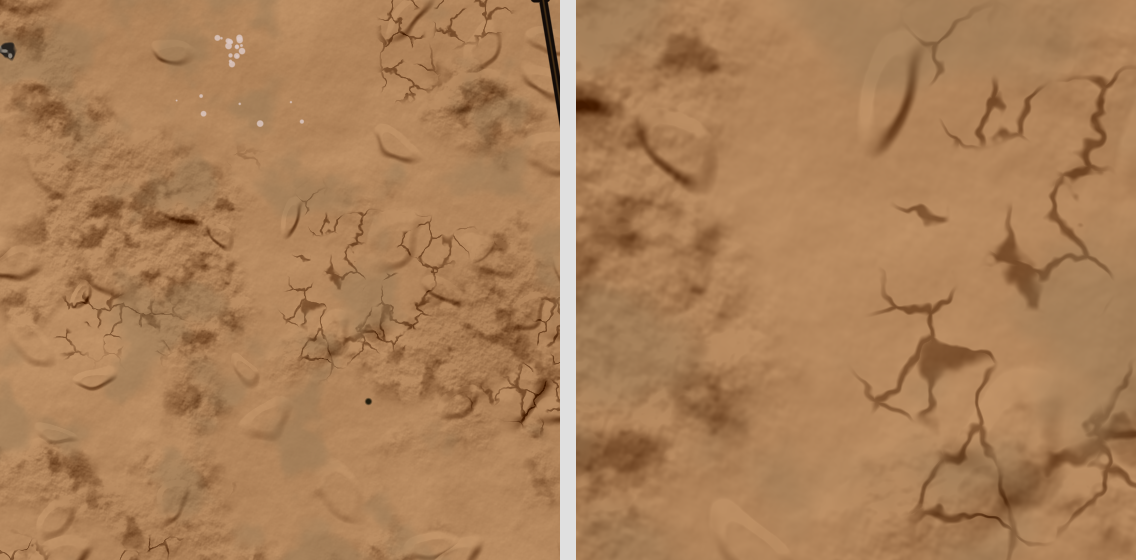
Left: the whole. Right: its middle third, enlarged.
A Shadertoy shader for this texture:

```glsl
float hash(vec2 p) {
    vec3 q = fract(p.xyx * 0.1031);
    q += dot(q, q.yzx + 33.33);
    return fract((q.x + q.y) * q.z);
}

vec2 hash2(vec2 p) {
    return vec2(hash(p), hash(p + 71.7));
}

float noise(vec2 p) {
    vec2 i = floor(p), f = fract(p);
    f = f * f * (3.0 - 2.0 * f);
    return mix(mix(hash(i), hash(i + vec2(1, 0)), f.x),
               mix(hash(i + vec2(0, 1)), hash(i + vec2(1, 1)), f.x), f.y);
}

float fbm(vec2 p) {
    float sum = 0.0, amp = 0.53;
    for (int i = 0; i < 4; i++) {
        sum += amp * noise(p);
        p = mat2(1.6, 1.2, -1.2, 1.6) * p + 17.3;
        amp *= 0.5;
    }
    return sum;
}

float segment(vec2 p, vec2 a, vec2 b) {
    vec2 d = b - a;
    return length(p - a - d * clamp(dot(p - a, d) / dot(d, d), 0.0, 1.0));
}

// Churned ground: a diagonal belt plus loose patches
float roughness(vec2 p) {
    float d = segment(p, vec2(0.2, 0.64), vec2(0.64, 0.36));
    float belt = exp(-d * d / 0.016);
    return smoothstep(0.5, 0.76, fbm(p * 6.0 + 3.0) + 0.19 * belt
                      - 0.09 * smoothstep(0.68, 0.9, p.y));
}

// Scattered oval prints: x is depth, y is the dark crescent on the lower rim
vec2 prints(vec2 p) {
    p += 0.022 * (vec2(noise(p * 24.0), noise(p * 24.0 + 40.0)) - 0.5);
    vec2 grid = p * 8.0, cell = floor(grid), result = vec2(0);
    for (int y = -1; y <= 1; y++)
    for (int x = -1; x <= 1; x++) {
        vec2 id = cell + vec2(x, y);
        vec2 q = grid - id - hash2(id + 5.0);
        float chance = id.y > 5.5 ? 0.22 : 0.62;
        if (hash(id + 31.0) > chance) continue;
        float angle = 2.4 * (hash(id + 12.0) - 0.5);
        q = mat2(cos(angle), -sin(angle), sin(angle), cos(angle)) * q;
        q /= mix(vec2(0.2, 0.1), vec2(0.5, 0.27), hash(id + 23.0));
        float d = length(q) - 1.0;
        float lower = smoothstep(0.1, 0.9, -q.y / (d + 1.001));
        result.x = max(result.x, smoothstep(0.25, -0.35, d));
        result.y = max(result.y, exp(-d * d * 28.0) * lower * hash(id + 47.0));
    }
    return result;
}

float height(vec2 p) {
    return 0.007 * fbm(p * 6.0) + 0.0006 * fbm(p * 55.0)
         + 0.0045 * roughness(p) * fbm(p * 42.0) + 0.0028 * prints(p).x;
}

// Branching cracks along cell borders, in a few dry spots
float cracks(vec2 p) {
    vec2 grid = p * 21.0 + 1.1 * vec2(fbm(p * 26.0), fbm(p * 26.0 + 9.0));
    vec2 cell = floor(grid);
    float near = 9.0, second = 9.0;
    for (int y = -1; y <= 1; y++)
    for (int x = -1; x <= 1; x++) {
        vec2 id = cell + vec2(x, y);
        float d = length(id + hash2(id) - grid);
        second = min(second, max(near, d));
        near = min(near, d);
    }
    float spot = smoothstep(0.68, 0.8, noise(p * 7.0 + 12.0));
    float broken = smoothstep(0.3, 0.5, noise(p * 30.0 + 8.0));
    return smoothstep(0.13, 0.02, second - near) * spot * broken;
}

void mainImage(out vec4 fragColor, in vec2 fragCoord) {
    vec2 p = fragCoord / iResolution.y;
    float rough = roughness(p);

    // Relief lit from above
    float slope = (height(p) - height(p + vec2(-0.0012, 0.0028))) / 0.003;
    float tone = 0.88 + 0.4 * (fbm(p * 4.0 + 50.0) - 0.5) + clamp(1.9 * slope, -0.7, 0.16);

    // Damp clods, print shadows and cracks
    tone -= rough * (0.14 + 0.75 * smoothstep(0.5, 0.74, fbm(p * 30.0 + 7.0)));
    tone -= 0.75 * prints(p).y * (0.5 + noise(p * 45.0));
    tone -= 0.95 * cracks(p);
    tone += 0.06 * (noise(p * 190.0) - 0.5);
    vec3 color = mix(vec3(0.50, 0.33, 0.19), vec3(0.74, 0.56, 0.39), clamp(tone, -1.0, 1.12));

    // Faint grey silt
    float silt = smoothstep(0.56, 0.75, fbm(p * 9.0 + 80.0));
    color = mix(color, vec3(0.56, 0.46, 0.33), 0.4 * silt);

    // Pale pebbles: one tight cluster and a few strays
    for (int i = 0; i < 24; i++) {
        vec2 seed = vec2(i, 3 * i + 2);
        vec2 offset = hash2(seed) - 0.5;
        vec2 center = i < 17 ? vec2(0.412, 0.91) + 0.05 * offset
                             : vec2(0.43, 0.805) + vec2(0.24, 0.06) * offset;
        float radius = mix(0.003, 0.0075, hash(seed + 9.0));
        float cover = smoothstep(radius, radius - 0.003, length(p - center));
        color = mix(color, vec3(0.86, 0.78, 0.76), 0.85 * cover);
    }

    // Dark stone at the left and a small hole
    float stone = length((p - vec2(0.013, 0.908)) * vec2(1.0, 1.2)) + 0.014 * noise(p * 90.0);
    color = mix(color, mix(vec3(0.16, 0.14, 0.12), vec3(0.55, 0.52, 0.48),
                smoothstep(0.6, 0.85, noise(p * 110.0))), smoothstep(0.025, 0.018, stone));
    color = mix(color, vec3(0.13, 0.11, 0.05), smoothstep(0.008, 0.003, length(p - vec2(0.658, 0.283))));

    // Dark rod with a thin sheen, entering at the upper right
    float rod = segment(p, vec2(0.97, 1.0), vec2(1.008, 0.77));
    rod = min(rod, segment(p, vec2(0.955, 1.003), vec2(0.975, 1.003)));
    vec3 rodColor = mix(vec3(0.07, 0.045, 0.03), vec3(0.27, 0.18, 0.08), smoothstep(0.003, 0.0, rod));
    color = mix(color, rodColor, smoothstep(0.009, 0.006, rod));

    fragColor = vec4(color, 1.0);
}
```
